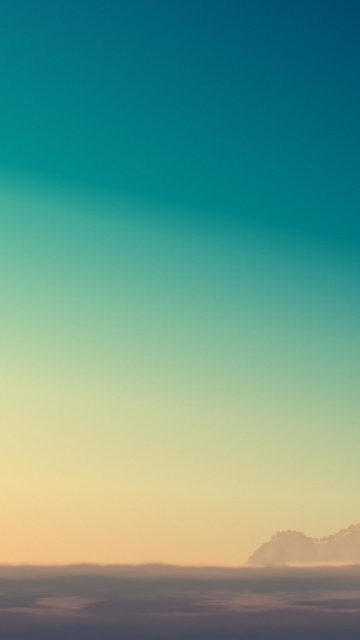
Reproduce this texture procedurally as a Shadertoy shader.

```glsl
// Dusk sky over a low cloud deck: a slanted colour ramp from deep teal to gold,
// a cumulus bank on the right made of hashed discs, and a dark deck below
// shaded with stretched fractal noise and sunlit edges.
#define STOPS 7
#define PUFFS 30
#define DECK_TOP 0.119
#define BANK_START 0.60
#define PUFF_SIZE 0.020
#define RIM_WIDTH 0.007
#define GRAIN 0.010

float hash(vec2 p) {
    vec3 q = fract(vec3(p.xyx) * 0.1031);
    q += dot(q, q.yzx + 33.33);
    return fract((q.x + q.y) * q.z);
}

float noise(vec2 p) {
    vec2 i = floor(p), f = fract(p);
    f = f * f * (3.0 - 2.0 * f);
    return mix(mix(hash(i), hash(i + vec2(1, 0)), f.x),
               mix(hash(i + vec2(0, 1)), hash(i + vec2(1, 1)), f.x), f.y);
}

float fbm(vec2 p) {
    float sum = 0.0, amp = 0.5;
    for (int i = 0; i < 5; i++) {
        sum += amp * noise(p);
        p = p * 2.03 + vec2(17.3, 9.1);
        amp *= 0.5;
    }
    return sum;
}

// Each stop has a depth and a colour at both side edges.
vec3 skyColor(vec2 uv) {
    vec2 depths[STOPS] = vec2[STOPS](
        vec2(0.0, 0.0), vec2(0.25, 0.375), vec2(0.31, 0.44), vec2(0.45, 0.55),
        vec2(0.60, 0.68), vec2(0.75, 0.78), vec2(0.885, 0.875));
    vec3 left[STOPS] = vec3[STOPS](
        vec3(0.02, 0.44, 0.51), vec3(0.01, 0.57, 0.56), vec3(0.26, 0.67, 0.60),
        vec3(0.55, 0.77, 0.63), vec3(0.83, 0.85, 0.65), vec3(0.94, 0.85, 0.61),
        vec3(0.95, 0.75, 0.51));
    vec3 right[STOPS] = vec3[STOPS](
        vec3(0.0, 0.29, 0.41), vec3(0.0, 0.48, 0.51), vec3(0.18, 0.57, 0.56),
        vec3(0.44, 0.68, 0.58), vec3(0.69, 0.76, 0.59), vec3(0.82, 0.79, 0.59),
        vec3(0.85, 0.72, 0.53));
    float depth = 1.0 - uv.y;
    vec3 col = mix(left[0], right[0], uv.x);
    for (int i = 1; i < STOPS; i++) {
        float from = mix(depths[i - 1].x, depths[i - 1].y, uv.x);
        float to = mix(depths[i].x, depths[i].y, uv.x);
        float t = clamp((depth - from) / (to - from), 0.0, 1.0);
        col = mix(col, mix(left[i], right[i], uv.x), t);
    }
    return col;
}

// Upper outline of the cumulus bank, as a fraction of canvas height.
float bankHeight(float x) {
    return 0.121 + 0.014 * smoothstep(BANK_START, 0.71, x)
         + 0.040 * smoothstep(0.69, 0.79, x)
         - 0.009 * smoothstep(0.79, 0.89, x)
         + 0.019 * smoothstep(0.90, 1.0, x);
}

// Signed distance to the bank, in canvas widths.
float bankDistance(vec2 p, float aspect) {
    float d = (p.y - bankHeight(p.x) * aspect) * 0.7 + 0.012;
    for (int i = 0; i < PUFFS; i++) {
        float k = float(i);
        float x = mix(0.69, 1.02, (k + hash(vec2(k, 3.0))) / float(PUFFS));
        float r = PUFF_SIZE * mix(0.45, 1.0, hash(vec2(k, 8.0)));
        float y = bankHeight(x) * aspect - r - 0.010 * hash(vec2(k, 5.0));
        d = min(d, length(p - vec2(x, y)) - r);
    }
    return d + 0.010 * (fbm(p * 70.0) - 0.5);
}

vec3 deckColor(vec2 uv) {
    float h = uv.y + 0.022 * (fbm(vec2(uv.x * 5.0, uv.y * 60.0)) - 0.5);
    vec3 col = mix(vec3(0.28, 0.29, 0.36), vec3(0.37, 0.34, 0.37), smoothstep(0.0, 0.045, h));
    col = mix(col, vec3(0.43, 0.41, 0.40), smoothstep(0.045, 0.085, h));
    col = mix(col, vec3(0.65, 0.53, 0.45), smoothstep(0.085, 0.118, h));
    // Rosy streaks through the middle of the deck
    float streak = smoothstep(0.45, 0.75, fbm(vec2(uv.x * 6.0 + 4.0, uv.y * 85.0)));
    float band = smoothstep(0.025, 0.055, uv.y) * smoothstep(0.09, 0.06, uv.y);
    return col + vec3(0.15, 0.08, 0.04) * streak * band;
}

void mainImage(out vec4 fragColor, in vec2 fragCoord) {
    vec2 uv = fragCoord / iResolution.xy;
    float aspect = iResolution.y / iResolution.x;
    vec2 p = vec2(uv.x, uv.y * aspect);
    float pixel = 1.0 / iResolution.x;
    vec3 col = skyColor(uv);

    // Cumulus bank with a lit rim
    float d = bankDistance(p, aspect);
    float body = smoothstep(pixel, -pixel, d) * smoothstep(BANK_START - 0.02, 0.72, uv.x);
    vec3 bank = mix(vec3(0.74, 0.62, 0.49), vec3(0.80, 0.67, 0.51), fbm(p * 28.0));
    bank = mix(bank, vec3(0.92, 0.77, 0.57), 0.75 * smoothstep(-RIM_WIDTH, 0.0, d));
    col = mix(col, bank, body);

    // Dark deck with a soft, glowing top edge
    float edge = DECK_TOP + 0.010 * (fbm(vec2(uv.x * 9.0, 2.0)) - 0.5);
    col = mix(col, deckColor(uv), smoothstep(edge + 0.004, edge - 0.006, uv.y));
    float glow = exp(-pow((uv.y - edge + 0.001) / 0.004, 2.0));
    float patches = smoothstep(0.35, 0.65, fbm(vec2(uv.x * 11.0 + 6.0, uv.y * 30.0)));
    col = mix(col, vec3(0.96, 0.74, 0.54), glow * patches * 0.65);

    col += GRAIN * (hash(floor(uv * vec2(288.0, 512.0))) - 0.5);
    fragColor = vec4(clamp(col, 0.0, 1.0), 1.0);
}
```
